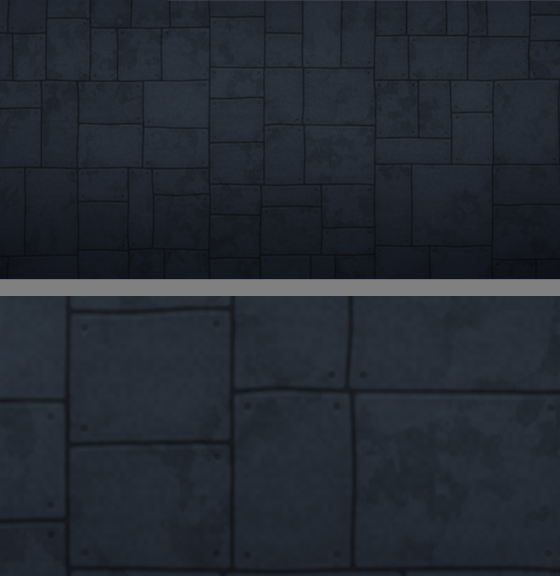
Top, the full canvas; bottom, a detail of the centre.
Give the GLSL for this texture, as a Shadertoy shader.

```glsl
// Dark blue steel wall of irregular riveted plates with worn, stained faces.

const vec3 STEEL_LIGHT = vec3(0.160, 0.190, 0.228);
const vec3 STEEL_DARK = vec3(0.076, 0.089, 0.120);
const vec3 RIM_LIGHT = vec3(0.42, 0.42, 0.48);
const vec4 WALL = vec4(-0.12, -0.09, 2.10, 1.07); // left, bottom, right, top
const int SPLITS = 7;
const float MIN_AREA = 0.042;    // plates below this stay whole
const float SEAM_WIDTH = 0.0026;
const float SEAM_DEPTH = 0.30;
const float CORNER = 0.008;
const float WARP = 0.0032;       // bend of the seams
const float RIVET_INSET = 0.019;
const float RIVET_RADIUS = 0.0042;
const float STAIN = 0.13;
const float GRAIN = 0.10;

uint scramble(uint n) {
    n = n * 747796405u + 2891336453u;
    n = ((n >> ((n >> 28u) + 4u)) ^ n) * 277803737u;
    return (n >> 22u) ^ n;
}

float random(uint n) {
    return float(scramble(n) >> 8u) / 16777216.0;
}

float hash(vec2 cell) {
    uvec2 c = uvec2(ivec2(cell) + 4096);
    return random(c.x + scramble(c.y));
}

float noise(vec2 p) {
    vec2 i = floor(p), f = fract(p);
    f = f * f * (3.0 - 2.0 * f);
    return mix(mix(hash(i), hash(i + vec2(1, 0)), f.x),
               mix(hash(i + vec2(0, 1)), hash(i + vec2(1, 1)), f.x), f.y);
}

float fbm(vec2 p) {
    float sum = 0.0, weight = 0.5;
    for (int i = 0; i < 5; i++) {
        sum += weight * noise(p);
        p = mat2(1.6, 1.2, -1.2, 1.6) * p + 7.3;
        weight *= 0.55;
    }
    return sum;
}

// Cuts the wall again and again; returns the plate that holds p.
vec4 findPlate(vec2 p, out uint id) {
    vec4 r = WALL;
    id = 5u;
    for (int i = 0; i < SPLITS; i++) {
        vec2 size = r.zw - r.xy;
        if (size.x * size.y < MIN_AREA) break;
        float cut = mix(0.30, 0.70, random(id * 3u + 1u));
        float bias = mix(0.75, 1.25, random(id * 3u + 2u));
        bool upright = size.x * bias > size.y;
        float at = upright ? r.x + size.x * cut : r.y + size.y * cut;
        bool second = upright ? p.x > at : p.y > at;
        if (upright) {
            if (second) r.x = at; else r.z = at;
        } else {
            if (second) r.y = at; else r.w = at;
        }
        id = id * 2u + (second ? 1u : 0u);
    }
    return r;
}

float roundedBox(vec2 p, vec2 halfSize, float radius) {
    vec2 q = abs(p) - halfSize + radius;
    return length(max(q, 0.0)) + min(max(q.x, q.y), 0.0) - radius;
}

void mainImage(out vec4 fragColor, in vec2 fragCoord) {
    vec2 uv = fragCoord / iResolution.xy;
    vec2 p = fragCoord / iResolution.y;
    float pixel = 1.0 / iResolution.y;

    // Plate layout with slightly bent seams
    vec2 bent = p + WARP * (vec2(noise(p * 11.0), noise(p * 11.0 + 40.0)) - 0.5) * 2.0;
    uint id;
    vec4 plate = findPlate(bent, id);
    vec2 halfSize = 0.5 * (plate.zw - plate.xy);
    vec2 local = bent - 0.5 * (plate.xy + plate.zw);
    float inside = -roundedBox(local, halfSize, CORNER);

    // Wall lighting: brightest above the middle, fading to the floor
    float light = smoothstep(-0.10, 0.62, uv.y) - 0.24 * smoothstep(0.75, 1.05, uv.y);
    light -= 0.24 * pow(abs(uv.x * 2.0 - 1.0), 2.0);
    vec3 color = mix(STEEL_DARK, STEEL_LIGHT, light);

    // Plate tone, stains, streaks and grain
    float tone = 1.0 + 0.10 * (random(id * 7u + 3u) - 0.5);
    vec2 faceOffset = vec2(random(id + 91u), random(id + 57u)) * 20.0;
    float blotch = fbm(p * vec2(30.0, 24.0) + faceOffset);
    float patches = smoothstep(0.35, 0.65, fbm(p * 6.0 + faceOffset));
    tone -= STAIN * smoothstep(0.52, 0.64, blotch) * patches;
    tone += 0.08 * (fbm(p * 9.0 + 31.0) - 0.57);
    tone += 0.05 * (noise(p * vec2(9.0, 90.0)) - 0.5);
    tone += GRAIN * (noise(p * 150.0) - 0.5);

    // Seams: soft shade, thin groove and a faint lit lip under the upper edge
    float blur = 0.0014 + 0.5 * pixel;
    tone -= 0.13 * exp(-max(inside, 0.0) / 0.010);
    float lip = exp(-pow((inside - 0.0072) / 0.0024, 2.0));
    float upper = smoothstep(0.0, 0.02, local.y - halfSize.y + 0.025);
    tone += (0.04 + 0.09 * upper) * lip;
    float groove = 1.0 - smoothstep(SEAM_WIDTH - blur, SEAM_WIDTH + blur, inside);
    tone *= 1.0 - SEAM_DEPTH * groove;

    // Rivets near the corners, some of them missing
    vec2 corner = sign(local);
    vec2 toRivet = local - corner * (halfSize - RIVET_INSET);
    uint cornerId = (corner.x > 0.0 ? 1u : 0u) + (corner.y > 0.0 ? 2u : 0u);
    float present = step(0.3, random(id * 4u + cornerId + 700u));
    float rivet = 1.0 - smoothstep(RIVET_RADIUS - blur, RIVET_RADIUS + blur, length(toRivet));
    vec2 toGlint = toRivet + vec2(0.0, 0.006);
    float glint = exp(-dot(toGlint, toGlint) / 0.00001);
    tone += present * (0.06 * glint - 0.22 * rivet);
    color *= tone;

    // Hairline rims at the floor and ceiling
    color = mix(color, RIM_LIGHT, 1.0 - smoothstep(0.002, 0.005, uv.y));
    color = mix(color, RIM_LIGHT, 0.3 * smoothstep(0.996, 0.999, uv.y) * step(0.3, uv.x));

    fragColor = vec4(color, 1.0);
}
```
